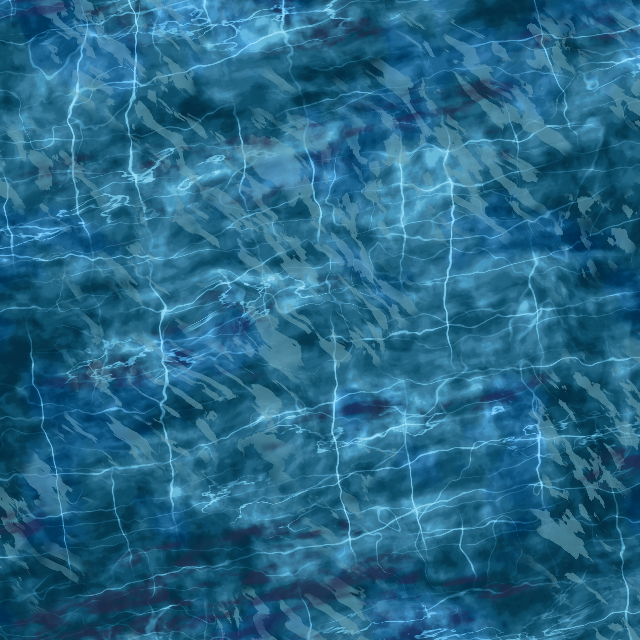
This texture is drawn by a Shadertoy shader. Its source:

```glsl
// Weathered blue stone: tilted cloudy strata, a net of pale cracks, diagonal
// mineral flakes and translucent tapered shards. One tone value collects the
// layers, then a colour ramp turns it from deep teal to icy blue.

const float TILT = 0.2;    // rise of the strata per unit of width
const float LEAN = 0.14;   // sideways drift of the upright cracks

float hash(vec2 p) {
    return fract(sin(dot(p, vec2(127.1, 311.7))) * 43758.5453);
}

float noise(vec2 p) {
    vec2 cell = floor(p), f = fract(p);
    f = f * f * (3.0 - 2.0 * f);
    float low = mix(hash(cell), hash(cell + vec2(1.0, 0.0)), f.x);
    float high = mix(hash(cell + vec2(0.0, 1.0)), hash(cell + 1.0), f.x);
    return mix(low, high, f.y);
}

float fbm(vec2 p) {
    float sum = 0.0, weight = 0.52;
    for (int i = 0; i < 5; i++) {
        sum += weight * noise(p);
        p = mat2(1.6, 1.2, -1.2, 1.6) * p + 17.3;
        weight *= 0.5;
    }
    return sum;
}

vec2 rotate(vec2 p, float angle) {
    float c = cos(angle), s = sin(angle);
    return vec2(c * p.x + s * p.y, c * p.y - s * p.x);
}

// Thin line where a noise value crosses its middle
float ridge(float value, float width) {
    return 1.0 - smoothstep(0.0, width, abs(value - 0.5));
}

// Wandering, broken cracks that run along p.y, repeated over p.x
float cracks(vec2 p, float count, float width, float seed) {
    float wander = 0.07 * noise(p * 4.0 + seed) + 0.016 * noise(p * 27.0 + seed)
                 + 0.005 * noise(p * 90.0 + seed);
    float x = (p.x + wander) * count;
    float id = floor(x);
    float dist = abs(fract(x) - 0.25 - 0.5 * hash(vec2(id, seed))) / count;
    float strength = smoothstep(0.25, 0.8, noise(vec2(p.y * 8.0 + id * 13.7, id + seed)));
    float core = 1.0 - smoothstep(width * 0.3, width * 1.4, dist);
    float glow = exp(-dist / (width * 4.0));
    return strength * (core + 0.3 * glow);
}

// Tapered blade from its wide root: one crisp flank, one soft flank
float shard(vec2 p, float angle, float len, float width) {
    vec2 q = rotate(p, angle);
    float s = q.x / len;
    float across = q.y + 0.12 * len * s * s + 0.008 * noise(p * 25.0);
    float edge = abs(across) - width * (1.0 - 0.9 * clamp(s, 0.0, 1.0));
    float softness = across > 0.0 ? 0.004 : 0.022;
    float ends = smoothstep(-0.04, 0.08, s) * (1.0 - smoothstep(0.8, 1.0, s));
    return ends * (1.0 - smoothstep(-softness, softness, edge));
}

// Scattered shards, lying with the strata or hanging upright
float shards(vec2 p) {
    float cover = 0.0;
    for (int i = 0; i < 11; i++) {
        float id = float(i);
        vec2 root = vec2(hash(vec2(id, 3.1)), fract(id * 0.382 + 0.12));
        bool upright = i % 3 == 1;
        float angle = (upright ? -1.5 : 0.3) + 0.35 * (hash(vec2(id, 7.7)) - 0.5);
        float len = mix(0.16, 0.38, hash(vec2(id, 5.3)));
        cover = max(cover, shard(p - root, angle, len, upright ? 0.024 : 0.034));
    }
    return cover;
}

// Rounded hazy patches near the top
float hazePatches(vec2 p) {
    float cover = 0.0;
    vec2 warped = p + 0.06 * (vec2(fbm(p * 9.0), fbm(p * 9.0 + 40.0)) - 0.5);
    for (int i = 0; i < 5; i++) {
        float id = float(i);
        vec2 centre = vec2(fract(id * 0.29 + 0.1), 0.86 + 0.09 * hash(vec2(id, 9.2)));
        float radius = mix(0.05, 0.09, hash(vec2(id, 2.4)));
        cover = max(cover, 1.0 - smoothstep(radius - 0.02, radius + 0.02, length(warped - centre)));
    }
    return cover;
}

vec3 stoneRamp(float t) {
    vec3 c = mix(vec3(0.01, 0.19, 0.28), vec3(0.02, 0.23, 0.32), smoothstep(-0.1, 0.1, t));
    c = mix(c, vec3(0.05, 0.31, 0.42), smoothstep(0.10, 0.32, t));
    c = mix(c, vec3(0.13, 0.40, 0.52), smoothstep(0.32, 0.55, t));
    c = mix(c, vec3(0.22, 0.49, 0.62), smoothstep(0.55, 0.73, t));
    c = mix(c, vec3(0.27, 0.59, 0.74), smoothstep(0.73, 0.88, t));
    c = mix(c, vec3(0.40, 0.72, 0.85), smoothstep(0.88, 1.02, t));
    return mix(c, vec3(0.60, 0.86, 0.96), smoothstep(1.05, 1.5, t));
}

void mainImage(out vec4 fragColor, in vec2 fragCoord) {
    vec2 p = fragCoord / iResolution.y;
    vec2 strata = vec2(p.x, p.y - TILT * p.x);
    vec2 upright = vec2(p.x + LEAN * p.y, p.y);
    float warp = fbm(p * 5.0 + 8.0) - 0.5;

    // Cloudy body, long streaks and fine grain
    float cloud = fbm(strata * vec2(3.0, 6.5) + 1.5 * warp) - 0.5;
    float streak = fbm(strata * vec2(9.0, 42.0) + 3.0 * warp + 5.0) - 0.5;
    float grain = fbm(p * 48.0 + 4.0 * warp) - 0.5;
    float tone = 0.35 + 1.35 * cloud + 0.75 * streak + 0.85 * grain;

    // Pale translucent shapes
    float haze = max(shards(p), hazePatches(p)) * (0.75 + 0.8 * warp);
    tone = mix(tone, 0.8 + 0.5 * grain + 0.4 * streak, 0.65 * haze);

    // Bright fractured bands
    float band = 0.5 + 0.5 * cos(6.2832 * (strata.y * 4.0 - 0.68 + 1.1 * warp));
    band = smoothstep(0.6, 1.0, band) * smoothstep(0.3, 0.65, noise(strata * vec2(5.0, 9.0)));
    float fracture = ridge(fbm(strata * vec2(14.0, 38.0) + 2.0 * warp), 0.035);
    tone += band * (0.16 + 0.5 * fracture);

    // Crack net and hairlines
    float net = cracks(upright, 9.0, 0.0016, 1.0);
    net += 0.7 * cracks(strata.yx, 14.0, 0.0014, 20.0);
    net += 0.4 * cracks(strata.yx + 0.06 * p.x, 25.0, 0.0011, 43.0);
    float hairMask = smoothstep(0.45, 0.65, fbm(p * 6.0 + 60.0));
    float hair = ridge(noise(p * 19.0 + 5.0 * warp), 0.03) * hairMask;
    tone += 0.55 * net + 0.3 * hair;
    vec3 color = stoneRamp(tone);

    // Diagonal grey flakes and plum stains in the dark seams
    vec2 slant = rotate(p, -0.8);
    float flake = smoothstep(0.55, 0.6, fbm(slant * vec2(24.0, 75.0) + 7.0 * warp));
    flake *= smoothstep(0.49, 0.6, fbm(p * 5.5 + 31.0));
    color = mix(color, vec3(0.40, 0.62, 0.69), 0.6 * flake);
    float stain = smoothstep(0.55, 0.68, fbm(strata * vec2(4.0, 13.0) + 71.0));
    stain *= smoothstep(0.4, 0.6, fbm(strata * vec2(25.0, 60.0))) * (1.0 - smoothstep(0.3, 0.8, tone));
    color = mix(color, vec3(0.15, 0.16, 0.29), 0.65 * stain);

    // Slight drift towards pure blue
    color += vec3(-0.02, 0.0, 0.06) * smoothstep(0.5, 0.7, fbm(p * 11.0 + 90.0));
    fragColor = vec4(clamp(color, 0.0, 1.0), 1.0);
}
```
